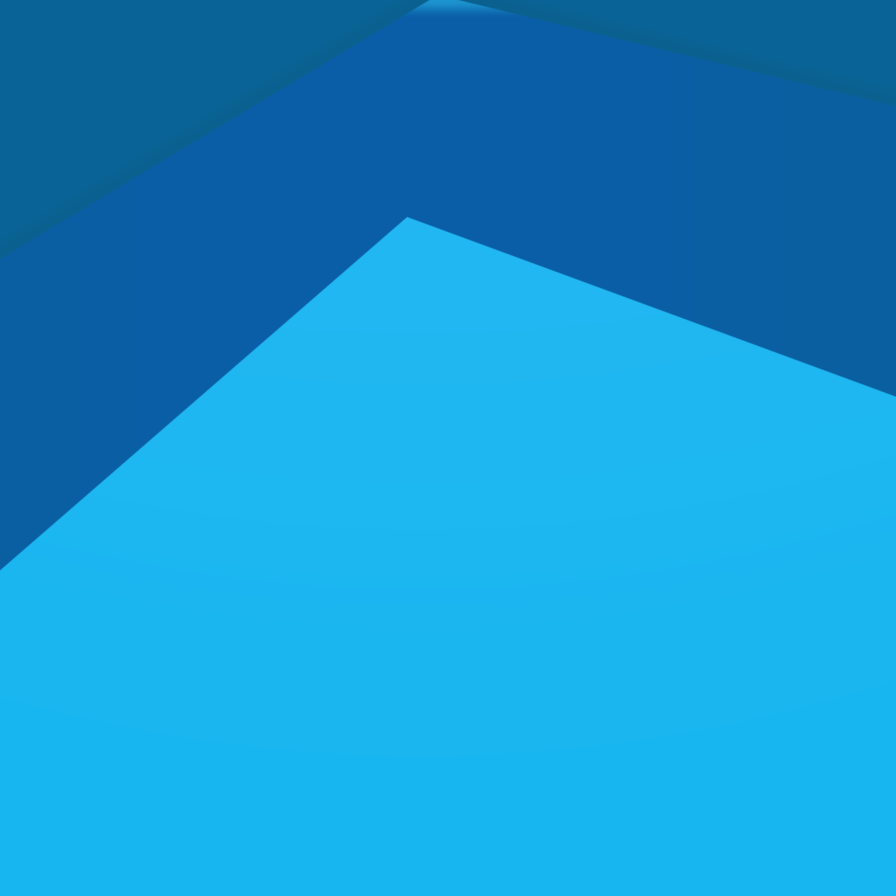
Reproduce this background procedurally as a WebGL 1 fragment shader.

```glsl
precision highp float;
// Draws a bright blue peak before a deep blue ridge and a teal sky.

uniform vec2 u_resolution;

const vec3 SKY = vec3(0.040, 0.388, 0.588);
const vec3 SKY_EDGE = vec3(0.038, 0.378, 0.560);
const vec3 RIDGE = vec3(0.040, 0.368, 0.655);
const vec3 RIDGE_SIDE = vec3(0.040, 0.374, 0.628);
const vec3 SUMMIT_GLOW = vec3(0.110, 0.580, 0.810);
const vec3 PEAK_TOP = vec3(0.132, 0.719, 0.948);
const vec3 PEAK_BASE = vec3(0.094, 0.714, 0.941);

// Signed distance to a roof shape, negative below its two slopes.
// slopes.x is the rise on the left, slopes.y the fall on the right.
float roofDistance(vec2 p, vec2 apex, vec2 slopes) {
  vec2 d = p - apex;
  float left = (d.y - slopes.x * d.x) / length(vec2(1.0, slopes.x));
  float right = (d.y + slopes.y * d.x) / length(vec2(1.0, slopes.y));
  return max(left, right);
}

// Coverage of a shape from its signed distance.
float coverage(float dist, float softness) {
  return 1.0 - smoothstep(-softness, softness, dist);
}

// Ridge tint, more teal to the right, with a glow at the summit.
vec3 ridgeColor(vec2 p) {
  vec3 color = mix(RIDGE, RIDGE_SIDE, smoothstep(0.55, 1.0, p.x));
  color = mix(color, RIDGE_SIDE, 0.6 * smoothstep(0.35, 0.0, p.x));
  return mix(color, SUMMIT_GLOW, smoothstep(0.979, 1.0, p.y));
}

// Peak tint, with a slightly curved vertical gradient.
vec3 peakColor(vec2 p) {
  float bend = 0.3 * (p.x - 0.47) * (p.x - 0.47);
  return mix(PEAK_BASE, PEAK_TOP, smoothstep(0.05, 0.8, p.y - bend));
}

void main() {
  vec2 p = gl_FragCoord.xy / u_resolution;
  float softness = 1.0 / min(u_resolution.x, u_resolution.y);

  float ridge = roofDistance(p, vec2(0.4886, 1.0056), vec2(0.603, 0.2427));
  float peak = roofDistance(p, vec2(0.4544, 0.7578), vec2(0.868, 0.3675));

  // Layers from back to front.
  vec3 color = mix(SKY_EDGE, SKY, smoothstep(0.0, 0.025, ridge));
  color = mix(color, ridgeColor(p), coverage(ridge, softness));
  color = mix(color, peakColor(p), coverage(peak, softness));
  gl_FragColor = vec4(color, 1.0);
}
```
